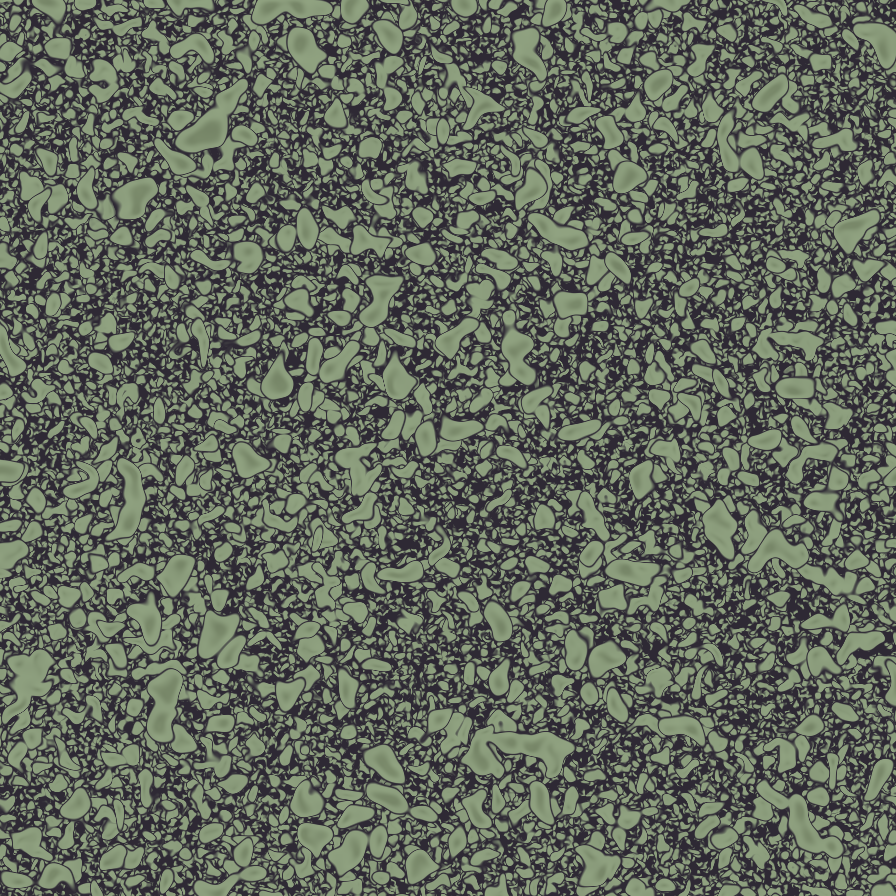
Reproduce this texture procedurally as a Shadertoy shader.

```glsl
vec3 hash3(vec2 p) {
    vec3 q = fract(p.xyx * vec3(0.1031, 0.1030, 0.0973));
    q += dot(q, q.yxz + 33.33);
    return fract((q.xxy + q.yzz) * q.zyx);
}

vec2 noise2(vec2 p) {
    vec2 cell = floor(p), f = fract(p);
    f = f * f * (3.0 - 2.0 * f);
    vec2 low = mix(hash3(cell).xy, hash3(cell + vec2(1, 0)).xy, f.x);
    vec2 high = mix(hash3(cell + vec2(0, 1)).xy, hash3(cell + vec2(1, 1)).xy, f.x);
    return mix(low, high, f.y);
}

// Signed distance, in cells, to randomly turned ovals that melt together
float blobField(vec2 p, float density, float swell, float seed) {
    p += seed;
    p += 0.65 * (noise2(p * 1.7 + 41.0) - 0.5);
    vec2 home = floor(p);
    float sum = 1e-6;
    for (int y = -1; y <= 1; y++)
    for (int x = -1; x <= 1; x++) {
        vec2 cell = home + vec2(x, y);
        vec3 place = hash3(cell + 7.0);
        vec3 form = hash3(cell + 131.0);
        if (place.z > density) continue;
        vec2 offset = p - cell - mix(vec2(0.1), vec2(0.9), place.xy);
        float angle = 6.2832 * form.x;
        float c = cos(angle), s = sin(angle);
        offset = mat2(c, s, -s, c) * offset * vec2(0.8, 1.3);
        float radius = mix(0.22, 0.45, form.y) + swell;
        sum += exp(-10.0 * (length(offset) - radius));
    }
    return -log(sum) / 10.0;
}

void mainImage(out vec4 fragColor, in vec2 fragCoord) {
    vec2 uv = fragCoord / iResolution.y;
    float soft = max(0.0011, 0.6 / iResolution.y);

    vec3 gap = vec3(0.18, 0.16, 0.205);
    vec3 sage = vec3(0.555, 0.625, 0.495);
    vec3 core = vec3(0.46, 0.52, 0.40);
    float patches = 0.05 * (noise2(uv * 6.0).x - 0.5);

    // Fine speckle first, then ever larger grains with dark rims
    vec3 color = gap;
    for (int i = 0; i < 5; i++) {
        float level = float(i);
        float cells = 150.0 * pow(0.63, level);
        float density = i == 0 ? 0.85 : 0.65 - 0.075 * level;
        float d = blobField(uv * cells, density, patches, 19.3 * level) / cells;

        float rim = 1.0 - smoothstep(-soft, soft, d - 0.0017);
        float fill = 1.0 - smoothstep(-soft, soft, d);
        vec3 grain = mix(sage, core, 0.85 * smoothstep(0.004, 0.015, -d));
        grain *= 0.97 + 0.05 * noise2(uv * 90.0 + level).x;
        color = mix(color, gap, rim);
        color = mix(color, grain, fill);
    }

    fragColor = vec4(color, 1.0);
}
```
